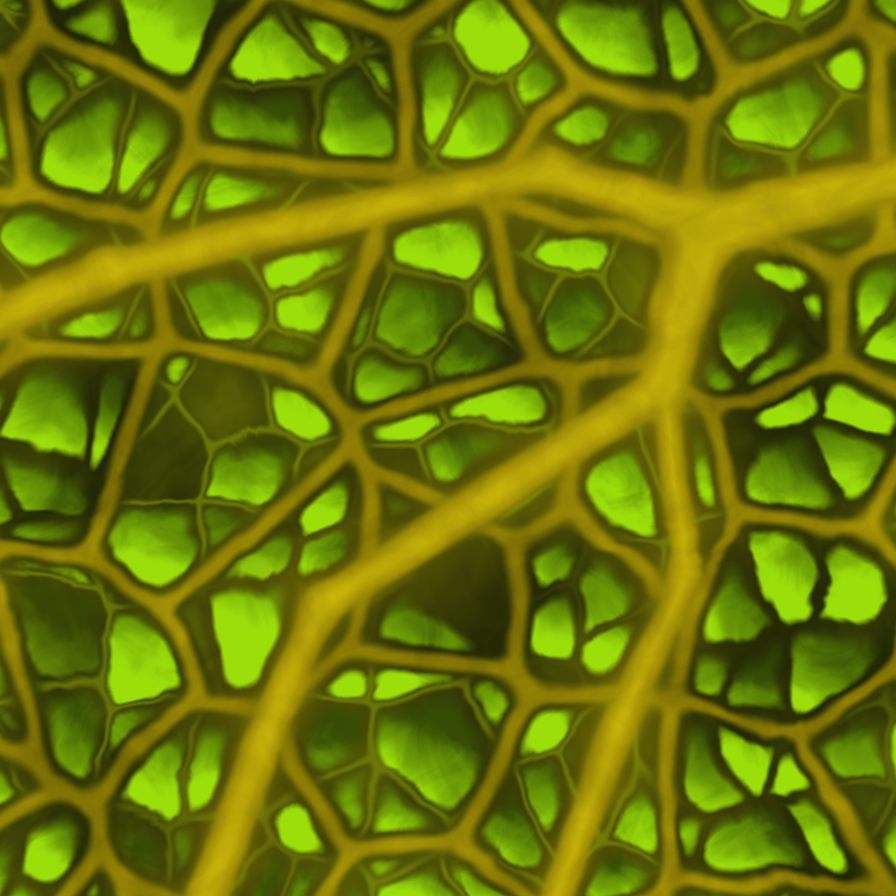
A WebGL 1 fragment shader for this texture:

```glsl
precision highp float;
// Backlit leaf tissue: thick golden veins, a net of thin brown veins and glowing
// green lobes in olive pits. Two cellular layers give the net and the lobes, tapered
// limbs give the main veins, and layered sines bend and mottle everything.

uniform vec2 u_resolution;

#define NET_CELLS 5.2
#define LOBE_CELLS 10.2
#define JITTER 0.84
#define BEND 0.021
#define NET_WIDTH 0.008
#define LOBE_GAP 0.002
#define ROUNDING 0.020
#define LOBE_LIGHT 10.0
#define GOLD vec3(0.67, 0.59, 0.02)
#define FLESH vec3(0.41, 0.43, 0.02)
#define PIT vec3(0.16, 0.19, 0.02)
#define GLOW vec3(0.61, 0.87, 0.04)

vec2 hash2(vec2 p) {
  return fract(sin(vec2(dot(p, vec2(127.1, 311.7)), dot(p, vec2(269.5, 183.3)))) * 43758.5);
}

float smoothMin(float a, float b, float k) {
  float h = max(k - abs(a - b), 0.0) / k;
  return min(a, b) - 0.25 * k * h * h;
}

// Layered, turned and folded sines, roughly -1 to 1.
float mottle(vec2 p) {
  float sum = 0.0, amp = 0.6;
  for (int i = 0; i < 5; i++) {
    p = mat2(0.8, 0.6, -0.6, 0.8) * p * 1.75 + 0.8 * sin(p.yx * 1.3 + 1.7);
    sum += amp * sin(p.x) * sin(p.y + 0.6);
    amp *= 0.6;
  }
  return sum;
}

// Cellular layer: xy = offset from the cell centre, z = border distance, w = cell id.
vec4 cells(vec2 p, float count) {
  p *= count;
  vec2 base = floor(p), f = p - base, nearest = vec2(0.0), nearCell = vec2(0.0);
  float best = 9.0, border = 9.0;
  for (int j = -1; j <= 1; j++)
    for (int i = -1; i <= 1; i++) {
      vec2 g = vec2(float(i), float(j));
      vec2 o = g + 0.5 + JITTER * (hash2(base + g) - 0.5) - f;
      float d = dot(o, o);
      if (d < best) { best = d; nearest = o; nearCell = g; }
    }
  for (int j = -2; j <= 2; j++)
    for (int i = -2; i <= 2; i++) {
      vec2 g = vec2(float(i), float(j));
      vec2 o = g + 0.5 + JITTER * (hash2(base + g) - 0.5) - f;
      vec2 r = o - nearest;
      if (dot(r, r) > 0.0001)
        border = smoothMin(border, dot(0.5 * (nearest + o), normalize(r)), 0.08);
    }
  return vec4(-nearest / count, border / count, hash2(base + nearCell + 31.0).x);
}

// Signed distance to a limb whose half width runs from wa to wb.
float limb(vec2 p, vec2 a, vec2 b, float wa, float wb) {
  vec2 ab = b - a;
  float t = clamp(dot(p - a, ab) / dot(ab, ab), 0.0, 1.0);
  return length(p - a - t * ab) - mix(wa, wb, t);
}

// One arch across the top, with a branch that forks downwards.
float mainVeins(vec2 p) {
  vec2 crown = vec2(0.62, 0.81), hub = vec2(0.79, 0.75), fork = vec2(0.74, 0.57), knee = vec2(0.36, 0.32);
  float d = limb(p, vec2(-0.05, 0.62), vec2(0.12, 0.70), 0.017, 0.019);
  d = smoothMin(d, limb(p, vec2(0.12, 0.70), crown, 0.019, 0.017), ROUNDING);
  d = smoothMin(d, limb(p, crown, hub, 0.017, 0.027), ROUNDING);
  d = smoothMin(d, limb(p, hub, vec2(1.05, 0.82), 0.030, 0.024), ROUNDING);
  d = smoothMin(d, limb(p, hub, fork, 0.028, 0.020), ROUNDING);
  d = smoothMin(d, limb(p, fork, knee, 0.020, 0.017), ROUNDING);
  d = smoothMin(d, limb(p, knee, vec2(0.21, -0.05), 0.017, 0.020), ROUNDING);
  d = smoothMin(d, limb(p, fork, vec2(0.76, 0.36), 0.012, 0.014), ROUNDING);
  return smoothMin(d, limb(p, vec2(0.76, 0.36), vec2(0.60, -0.05), 0.014, 0.016), ROUNDING);
}

void main() {
  vec2 uv = gl_FragCoord.xy / u_resolution;
  vec2 p = uv + BEND * vec2(mottle(uv * 4.0), mottle(uv * 4.0 + 9.0));
  float grain = mottle(uv * 26.0), cloud = mottle(uv * 7.0 + 3.0), fold = mottle(uv * 13.0 + 5.0);
  float vein = mainVeins(mix(uv, p, 0.5)) + 0.0015 * fold;
  vec4 net = cells(p, NET_CELLS);
  vec4 lobe = cells(p + 0.008 * vec2(cloud, fold) + 0.37, LOBE_CELLS);

  // Olive pits, with paler flesh beside the veins.
  vec3 color = mix(PIT, FLESH, clamp(0.45 + 0.45 * cloud + 0.15 * grain + 0.5 * (net.w - 0.5), 0.0, 1.0));
  float flesh = exp(-max(vein, 0.0) / 0.05) * (0.75 + 0.3 * cloud);
  color = mix(color, vec3(0.52, 0.48, 0.02), clamp(flesh, 0.0, 0.85));

  // Lobes: brighter and crisper below, fading into the pit above.
  float inside = smoothMin(lobe.z - LOBE_GAP, net.z - NET_WIDTH - 0.006, ROUNDING);
  inside = smoothMin(inside, vein - 0.012, ROUNDING) + 0.002 * grain;
  float rise = dot(lobe.xy, vec2(0.42, 0.9)) * LOBE_LIGHT;
  float light = 0.54 - rise + 0.20 * cloud + 0.26 * fold + 0.14 * grain + 0.35 * (lobe.w - 0.5);
  vec3 green = mix(vec3(0.21, 0.30, 0.015), vec3(0.40, 0.58, 0.02), smoothstep(0.0, 0.5, light));
  green = mix(green, GLOW, smoothstep(0.42, 0.92, light));
  float body = smoothstep(0.0, mix(0.008, 0.026, smoothstep(-0.1, 0.5, rise)), inside);
  color *= 1.0 - 0.22 * smoothstep(-0.014, 0.0, inside);
  color = mix(color, green, body * smoothstep(0.05, 0.11, lobe.w));

  // Soft pale seams between the lobes of some pits.
  float seam = smoothstep(0.006, 0.0, lobe.z) * smoothstep(0.010, 0.030, net.z);
  color = mix(color, vec3(0.50, 0.58, 0.03), 0.6 * seam * smoothstep(0.3, 0.8, net.w));

  // Net of thin veins, then the main veins with a paler core.
  float strand = smoothstep(NET_WIDTH + 0.006, NET_WIDTH - 0.006, net.z + 0.0015 * fold);
  color = mix(color, GOLD * (0.86 + 0.14 * cloud + 0.08 * grain), 0.9 * strand);
  vec3 gold = mix(GOLD * 0.93, vec3(0.73, 0.66, 0.03), smoothstep(0.0, -0.016, vein));
  color = mix(color, gold * (1.0 + 0.07 * grain), smoothstep(0.007, -0.004, vein));
  gl_FragColor = vec4(clamp(color, 0.0, 1.0), 1.0);
}
```
